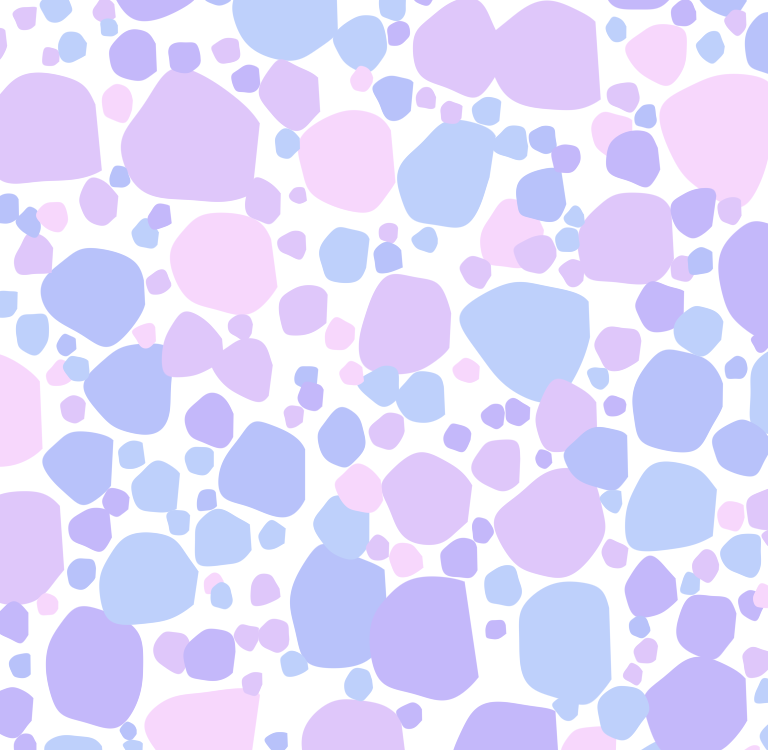
Reproduce this pattern procedurally as a Shadertoy shader.

```glsl
// Pastel terrazzo: large rounded stones on a jittered, staggered grid, with
// medium and then small chips filling the gaps left between them.
// Each stone is a soft polygon cut flat along its right side.

const float TAU = 6.2831853;

vec4 stones[40];   // centre, radius, seed
int stoneCount = 0;

// Integer hash giving three values in 0..1
vec3 rnd(vec2 cell, float salt) {
    uvec3 v = uvec3(ivec3(vec3(cell, salt)) + 1000);
    v = v * 1664525u + 1013904223u;
    v.x += v.y * v.z; v.y += v.z * v.x; v.z += v.x * v.y;
    v ^= v >> 16u;
    v.x += v.y * v.z; v.y += v.z * v.x; v.z += v.x * v.y;
    return vec3(v >> 8u) / 16777216.0;
}

vec2 dir(float a) { return vec2(cos(a), sin(a)); }

mat2 turn(float a) { return mat2(cos(a), sin(a), -sin(a), cos(a)); }

// Approximate signed distance to a stone of the given radius
float stoneDistance(vec2 p, float radius, float seed) {
    float sum = 1e-6;
    for (int i = 0; i < 6; i++) {
        vec3 h = rnd(vec2(seed, i), 90.0);
        float angle = (float(i) + 0.55 * h.x) * TAU / 6.0;
        float side = max(dot(p, dir(angle)), 0.0) / radius;
        sum += pow(side / mix(0.84, 1.1, h.y), 7.0);
    }
    vec3 h = rnd(vec2(seed, 7.0), 91.0);
    float wobble = 0.045 * sin(3.0 * atan(p.y, p.x + 1e-6) + TAU * h.x);
    float body = radius * (pow(sum, 1.0 / 7.0) - 1.0 + wobble);
    float flatSide = dot(p, dir(0.3 * (h.y - 0.5))) - radius * mix(0.78, 1.0, h.z);
    return max(body, flatSide);
}

vec3 stoneColour(float pick) {
    vec3 purple = vec3(0.77, 0.72, 0.98), periwinkle = vec3(0.72, 0.76, 0.98);
    vec3 lilac = vec3(0.875, 0.78, 0.98), sky = vec3(0.745, 0.816, 0.984);
    vec3 pink = vec3(0.97, 0.845, 0.99);
    return pick < 0.16 ? purple : pick < 0.33 ? periwinkle
         : pick < 0.60 ? lilac : pick < 0.85 ? sky : pink;
}

// Records a stone for later layers and paints it
void addStone(vec2 p, vec4 stone, inout vec3 colour) {
    stones[stoneCount++] = stone;
    vec2 q = p - stone.xy;
    if (length(q) > 1.8 * stone.z) return;
    float edge = 0.7 / iResolution.y;
    float cover = 1.0 - smoothstep(-edge, edge, stoneDistance(q, stone.z, stone.w));
    colour = mix(colour, stoneColour(rnd(vec2(stone.w, 3.0), 92.0).x), cover);
}

// Large stones: staggered rows, smaller where they stray from the cell centre
void largeLayer(vec2 p, inout vec3 colour) {
    const float size = 0.188;
    mat2 spin = turn(0.2);
    vec2 g = spin * p / size;
    for (int j = -2; j <= 2; j++)
    for (int i = -2; i <= 2; i++) {
        float row = floor(g.y) + float(j);
        float shift = 0.5 * mod(row, 2.0);
        vec2 cell = vec2(floor(g.x - shift) + float(i), row);
        vec3 h = rnd(cell, 1.0);
        vec2 jitter = 0.44 * (h.xy - 0.5);
        vec2 centre = (cell + vec2(shift, 0.0) + 0.5 + jitter) * size * spin;
        float reach = 0.475 - 0.4 * max(abs(jitter.x), abs(jitter.y));
        float radius = size * reach * mix(0.78, 1.06, h.z);
        float seed = floor(rnd(cell, 2.0).x * 60000.0);
        if (length(p - centre) < 0.32)
            addStone(p, vec4(centre, radius, seed), colour);
    }
}

// Filling chips: each cell tries some spots and keeps the roomiest
void fillLayer(vec2 p, float size, float angle, float rMin, float rMax,
               float salt, inout vec3 colour) {
    mat2 spin = turn(angle);
    vec2 g = spin * p / size;
    int earlier = stoneCount;
    for (int j = -1; j <= 1; j++)
    for (int i = -1; i <= 1; i++) {
        vec2 cell = floor(g) + vec2(i, j);
        vec3 trait = rnd(cell, salt);
        vec3 best = vec3(0.0);
        for (int t = 1; t <= 6; t++) {
            vec2 spot = mix(vec2(0.1), vec2(0.9), rnd(cell, salt + float(t)).xy);
            vec2 border = 0.5 - abs(spot - 0.5);
            vec2 centre = (cell + spot) * size * spin;
            float room = min(rMax * mix(0.65, 1.0, trait.x),
                             size * (min(border.x, border.y) + 0.12));
            for (int k = 0; k < earlier; k++)
                room = min(room, length(centre - stones[k].xy) - stones[k].z);
            if (room > best.z) best = vec3(centre, room);
        }
        if (best.z > rMin) {
            float radius = best.z * mix(0.92, 1.08, trait.y);
            addStone(p, vec4(best.xy, radius, floor(trait.z * 60000.0)), colour);
        }
    }
}

void mainImage(out vec4 fragColor, in vec2 fragCoord) {
    vec2 p = fragCoord / iResolution.y;
    vec3 colour = vec3(1.0);
    largeLayer(p, colour);
    fillLayer(p, 0.11, 0.7, 0.025, 0.046, 20.0, colour);
    fillLayer(p, 0.062, 1.1, 0.0125, 0.024, 40.0, colour);
    fragColor = vec4(colour, 1.0);
}
```
